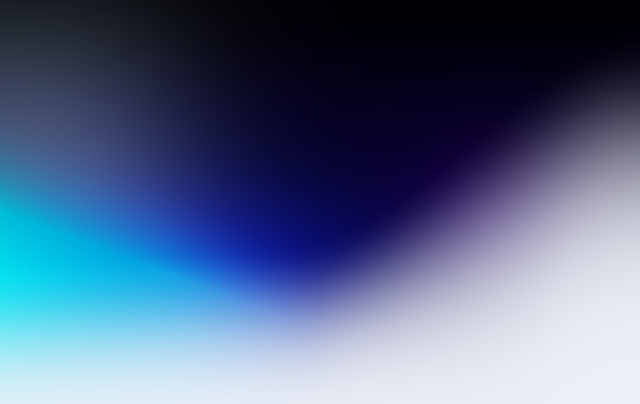
Write a WebGL 1 fragment shader that draws this background.

```glsl
precision highp float;

uniform vec2 u_resolution;

// Soft elliptical glow, 1.0 at its centre
float glow(vec2 p, vec2 centre, vec2 spread) {
    vec2 d = (p - centre) / spread;
    return exp(-dot(d, d));
}

// Near-black sky with a faint indigo tint lower down
vec3 nightSky(float depth) {
    return mix(vec3(0.002, 0.0, 0.02), vec3(0.014, 0.0, 0.105), smoothstep(0.0, 0.32, depth));
}

// Cyan that turns bluer to the right and darker towards its upper rim
vec3 cyanTone(vec2 p) {
    float rim = max(0.68 - p.y, 0.0);
    return vec3(0.0, 0.88 - p.x - 0.9 * rim, 0.94 - 0.2 * p.x - 0.6 * rim);
}

// Cyan rises from the left side along a slanted rim
float cyanCover(vec2 p) {
    float start = 0.25 + 0.7 * p.x;
    float end = 0.52 + 0.6 * p.x;
    float rise = clamp((p.y - start) / (end - start), 0.0, 1.0);
    return rise * rise * (1.0 - smoothstep(0.25, 0.6, p.x));
}

// Pale light fills the floor and climbs the right side, softer there
float paleCover(vec2 p) {
    float edge = 0.645 - 0.1 * p.x - 0.47 * smoothstep(0.46, 1.0, p.x);
    float softness = 0.215 + 0.14 * smoothstep(0.5, 0.85, p.x);
    float depth = max(p.y - edge, 0.0) / softness;
    return 1.0 - exp(-depth * depth);
}

void main() {
    // x runs right and y runs down, both from 0 to 1
    vec2 p = gl_FragCoord.xy / u_resolution;
    p.y = 1.0 - p.y;

    vec3 color = nightSky(p.y);

    // Grey haze on the upper left
    float haze = exp(-pow(p.x / 0.29, 2.5)) * smoothstep(-0.3, 0.55, p.y);
    color += vec3(0.33, 0.4, 0.41) * haze;

    // Royal blue and violet glows
    color += vec3(0.02, 0.08, 0.58) * glow(p, vec2(0.3, 0.74), vec2(0.31, 0.28));
    color += vec3(0.08, 0.0, 0.17) * glow(p, vec2(0.78, 0.55), vec2(0.17, 0.22));

    // Cyan, then the pale light over everything
    color = mix(color, cyanTone(p), cyanCover(p));
    color = mix(color, vec3(0.925, 0.94, 0.972), paleCover(p));

    gl_FragColor = vec4(clamp(color, 0.0, 1.0), 1.0);
}
```
